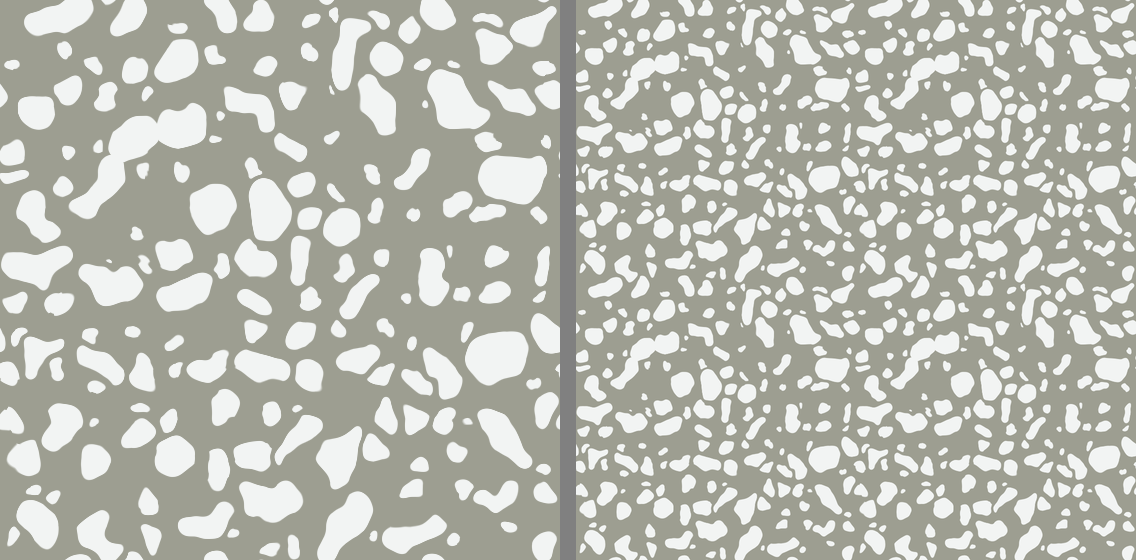
Left: one tile. Right: repeated 2 by 2.
Reproduce this pattern procedurally as a Shadertoy shader.

```glsl
#define GRID 14.0        // small cells across the tile, must be even
#define GAP 0.09         // half width of the channel between blobs
#define WARP 0.30        // broad waviness of the outlines
#define RIPPLE 0.07      // fine waviness of the outlines
#define BIG_RADIUS vec2(0.22, 0.47)
#define BIG_ARM vec2(0.15, 0.66)
#define SMALL_RADIUS vec2(0.12, 0.33)
#define LEAN 2.7         // spread of directions around the vertical
#define BEND 2.2         // largest kink between the two arms
#define GROUND vec3(0.616, 0.620, 0.569)
#define BLOB vec3(0.949, 0.957, 0.953)

vec3 hash3(vec2 cell, float salt) {
    uvec3 v = uvec3(uint(cell.x), uint(cell.y), uint(salt)) * 1664525u + 1013904223u;
    v.x += v.y * v.z; v.y += v.z * v.x; v.z += v.x * v.y;
    v ^= v >> 16u;
    v.x += v.y * v.z; v.y += v.z * v.x; v.z += v.x * v.y;
    return vec3(v >> 8u) / 16777216.0;
}

// Value noise that wraps after a whole number of cells
vec2 noise2(vec2 p, float period, float salt) {
    vec2 i = floor(p), f = fract(p);
    f = f * f * f * (f * (f * 6.0 - 15.0) + 10.0);
    vec2 a = hash3(mod(i, period), salt).xy;
    vec2 b = hash3(mod(i + vec2(1, 0), period), salt).xy;
    vec2 c = hash3(mod(i + vec2(0, 1), period), salt).xy;
    vec2 d = hash3(mod(i + 1.0, period), salt).xy;
    return mix(mix(a, b, f.x), mix(c, d, f.x), f.y);
}

float smoothMax(float a, float b, float k) {
    float h = max(k - abs(a - b), 0.0) / k;
    return max(a, b) + h * h * k * 0.25;
}

// Segment from the origin whose radius changes along its length
float taper(vec2 p, vec2 tip, float r0, float r1) {
    float h = clamp(dot(p, tip) / dot(tip, tip), 0.0, 1.0);
    return length(p - tip * h) - mix(r0, r1, h);
}

// Two tapered arms with a kink between them
float blob(vec2 p, vec2 cell, float salt, float radius, float arm) {
    vec3 h = hash3(cell, salt);
    vec3 r = radius * mix(vec3(0.6), vec3(1.25), hash3(cell, salt + 1.0));
    float angle = 1.5708 + (h.x - 0.5) * LEAN;
    float kinked = angle + 3.1416 + (h.y - 0.5) * BEND;
    float a = taper(p, arm * vec2(cos(angle), sin(angle)), r.x, r.y);
    float b = taper(p, arm * vec2(cos(kinked), sin(kinked)), r.x, r.z);
    return -smoothMax(-a, -b, radius * 0.5);
}

// Keep the nearest two distances
void nearestTwo(inout vec2 near, float d) {
    near = vec2(min(near.x, d), min(max(near.x, d), near.y));
}

// Large blobs on the coarse grid, parted by channels except where they fuse
float largeBlobs(vec2 p) {
    vec2 home = floor(p * 0.5), near = vec2(9.0);
    for (int y = -1; y <= 1; y++)
    for (int x = -1; x <= 1; x++) {
        vec2 id = home + vec2(x, y), cell = mod(id, GRID * 0.5);
        vec3 h = hash3(cell, 1.0);
        vec3 size = hash3(cell, 2.0);
        vec2 centre = 2.0 * id + 1.0 + (h.xy - 0.5) * 1.2;
        float radius = mix(BIG_RADIUS.x, BIG_RADIUS.y, size.x);
        float arm = mix(BIG_ARM.x, BIG_ARM.y, size.y);
        nearestTwo(near, blob(p - centre, cell, 3.0, radius, arm));
    }
    float fuse = smoothstep(0.58, 0.72, noise2(p * 0.5, GRID * 0.5, 5.0).x);
    float channel = GAP - 0.5 * fuse - 0.5 * (near.y - near.x);
    return smoothMax(near.x, channel, 0.12);
}

// Small blobs on the fine grid, sized to the room the large ones leave
float smallBlobs(vec2 p) {
    vec2 home = floor(p), near = vec2(9.0);
    for (int y = -1; y <= 1; y++)
    for (int x = -1; x <= 1; x++) {
        vec2 id = home + vec2(x, y), cell = mod(id, GRID);
        vec3 h = hash3(cell, 11.0);
        vec2 centre = id + 0.5 + (h.xy - 0.5) * 0.6;
        if (distance(p, centre) > 1.0) continue;
        float radius = mix(SMALL_RADIUS.x, SMALL_RADIUS.y, h.z);
        float arm = radius * mix(0.15, 1.0, hash3(cell, 12.0).x);
        float room = largeBlobs(centre) - GAP;
        float fit = min(room / (radius + 0.6 * arm), 1.0);
        if (fit < 0.4) continue;
        nearestTwo(near, blob(p - centre, cell, 13.0, radius * fit, arm * fit));
    }
    return smoothMax(near.x, GAP - 0.5 * (near.y - near.x), 0.1);
}

void mainImage(out vec4 fragColor, in vec2 fragCoord) {
    vec2 p = fragCoord / iResolution.xy * GRID;

    // Wavy outlines
    vec2 broad = noise2(p * 1.5, GRID * 1.5, 21.0) - 0.5;
    vec2 fine = noise2(p * 3.0, GRID * 3.0, 22.0) - 0.5;
    p += WARP * broad + RIPPLE * fine;

    // Small blobs stay clear of large ones
    float large = largeBlobs(p);
    float small = smoothMax(smallBlobs(p), 1.6 * GAP - large, 0.08);
    float d = min(large, small);

    float edge = 0.7 * GRID / iResolution.y;
    fragColor = vec4(mix(BLOB, GROUND, smoothstep(-edge, edge, d)), 1.0);
}
```
